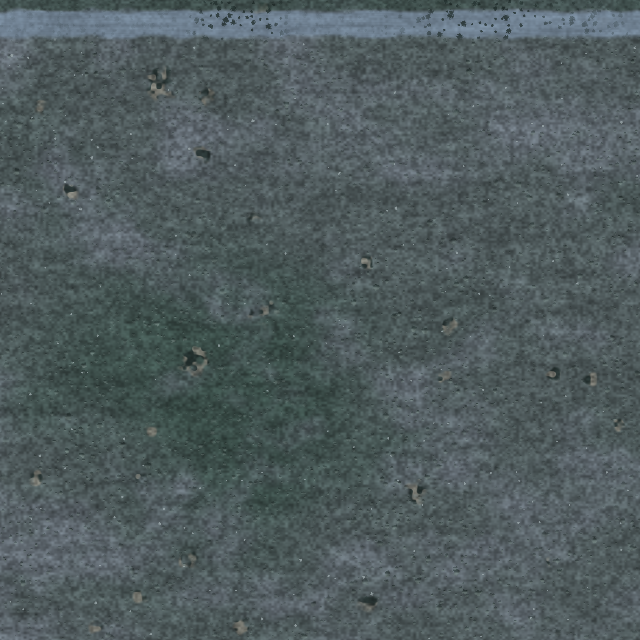
This texture is drawn by a three.js fragment shader. Its source:

```glsl
// Aerial view of rough scrubland below a pale straight track.
// Broad soil and grass patches come from fbm, fine grain from stretched noise,
// and tufts, shrubs and stones from one jittered-grid scatter function.
varying vec2 vUv;

const vec3 SOIL = vec3(0.308, 0.352, 0.358);
const vec3 GRASS = vec3(0.225, 0.300, 0.280);
const vec3 DUST = vec3(0.375, 0.410, 0.440);
const vec3 TRACK = vec3(0.445, 0.515, 0.585);
const vec3 SHADOW = vec3(0.120, 0.165, 0.160);
const vec3 LEAF = vec3(0.415, 0.475, 0.460);
const vec3 STRAW = vec3(0.475, 0.470, 0.435);
const vec3 STONE = vec3(0.630, 0.680, 0.690);

float hash(vec2 p) {
  vec3 q = fract(p.xyx * 0.1031);
  q += dot(q, q.yzx + 33.33);
  return fract((q.x + q.y) * q.z);
}

float noise(vec2 p) {
  vec2 i = floor(p);
  vec2 f = fract(p);
  f = f * f * (3.0 - 2.0 * f);
  float low = mix(hash(i), hash(i + vec2(1.0, 0.0)), f.x);
  float high = mix(hash(i + vec2(0.0, 1.0)), hash(i + 1.0), f.x);
  return mix(low, high, f.y);
}

float fbm(vec2 p) {
  float sum = 0.0;
  float weight = 0.53;
  for (int i = 0; i < 4; i++) {
    sum += weight * noise(p);
    p = mat2(1.6, 1.2, -1.2, 1.6) * p + 17.3;
    weight *= 0.5;
  }
  return sum;
}

// Ragged blobs, one per chosen cell: x is coverage, y is height inside the blob.
vec2 scatter(vec2 uv, float cells, float density, vec2 radii, float seed) {
  vec2 p = uv * cells + seed;
  float ragged = 0.7 * (noise(p * 9.0) - 0.5);
  vec2 blob = vec2(0.0);
  for (int j = -1; j <= 1; j++) {
    for (int i = -1; i <= 1; i++) {
      vec2 id = floor(p) + vec2(float(i), float(j));
      if (hash(id + 5.7) > density) continue;
      vec2 jitter = vec2(hash(id + 21.3), hash(id + 47.9));
      float pick = hash(id + 71.1);
      float radius = mix(radii.x, radii.y, pick * pick);
      vec2 offset = (p - id - 0.15 - 0.7 * jitter) / radius;
      float cover = 1.0 - smoothstep(0.55, 1.05, length(offset) + ragged);
      if (cover > blob.x) blob = vec2(cover, offset.y);
    }
  }
  return blob;
}

// Soft round region used to steer where patches gather.
float region(vec2 uv, vec2 centre, vec2 size) {
  vec2 d = (uv - centre) / size;
  return exp(-dot(d, d));
}

// Lit lower side and shaded upper side of a plant.
vec3 plant(vec3 ground, vec2 blob, vec3 lit, float strength) {
  vec3 tone = mix(lit, SHADOW, smoothstep(-0.35, 0.45, blob.y));
  return mix(ground, tone, blob.x * strength);
}

vec3 field(vec2 uv) {
  float broad = fbm(uv * vec2(5.0, 7.0) + 3.1);
  float patches = fbm(uv * vec2(11.0, 15.0) + 40.0);
  float streak = fbm(uv * vec2(14.0, 70.0) + 8.0);
  float green = region(uv, vec2(0.36, 0.38), vec2(0.32, 0.22));
  float dusty = region(uv, vec2(0.64, 0.25), vec2(0.16, 0.14))
    + 0.8 * region(uv, vec2(0.68, 0.78), vec2(0.22, 0.08))
    + 0.6 * region(uv, vec2(0.18, 0.12), vec2(0.25, 0.12));
  vec3 color = mix(SOIL, GRASS, smoothstep(0.3, 1.0, 0.65 * green + broad * 0.6));
  color = mix(color, DUST, smoothstep(0.42, 0.85, patches + 0.16 * dusty - 0.12 * green));
  return color * (1.0 + 0.30 * (streak - 0.5));
}

void main() {
  vec2 uv = vUv;
  vec3 color = field(uv);

  // Leafy tufts in two sizes, thicker in some areas.
  float thicket = smoothstep(0.25, 0.7, fbm(uv * 8.0 + 90.0));
  vec2 fine = scatter(uv, 95.0, 0.42, vec2(0.16, 0.38), 11.0);
  vec2 coarse = scatter(uv, 50.0, 0.30, vec2(0.10, 0.30), 130.0);
  color = plant(color, fine, LEAF, mix(0.18, 0.48, thicket));
  color = plant(color, coarse, LEAF, mix(0.25, 0.65, thicket));

  // Dry shrubs, broken into straw and shade.
  vec2 shrub = scatter(uv, 11.0, 0.22, vec2(0.12, 0.30), 260.0);
  float twigs = noise(uv * 125.0 + 6.0);
  shrub.y = 0.5 * shrub.y + 3.0 * (twigs - 0.5);
  color = plant(color, shrub, STRAW, 0.85 * smoothstep(0.2, 0.55, noise(uv * 80.0)));

  // Track with worn edges, long ruts and a dark verge above it.
  float wander = 0.007 * (noise(uv * vec2(35.0, 90.0)) - 0.5);
  float y = uv.y + wander;
  float track = smoothstep(0.937, 0.947, y) * (1.0 - smoothstep(0.979, 0.986, y));
  float ruts = fbm(uv * vec2(9.0, 150.0) + 60.0) - 0.5;
  color = mix(color, GRASS * 0.95, 0.65 * smoothstep(0.980, 0.988, y));
  color = mix(color, TRACK * (1.0 + 0.28 * ruts), 0.92 * track);
  float weeds = smoothstep(0.42, 0.72, noise(vec2(uv.x * 8.0 + 2.0, 4.5)));
  vec2 bush = scatter(uv, 90.0, 0.50, vec2(0.20, 0.48), 410.0);
  float verge = smoothstep(0.932, 0.945, uv.y);
  color = mix(color, SHADOW * 1.1, 0.8 * bush.x * verge * mix(0.12, 1.0, weeds));

  // Fine grain, calmer on the track, then sparse pale stones.
  float grain = 0.55 * noise(uv * vec2(230.0, 270.0)) + 0.45 * noise(uv * 125.0 + 33.0) - 0.5;
  color *= 1.0 + grain * mix(0.62, 0.22, track);
  vec2 stone = scatter(uv, 75.0, 0.035, vec2(0.09, 0.20), 570.0);
  color = mix(color, STONE, 0.75 * stone.x * (1.0 - verge));

  gl_FragColor = vec4(color, 1.0);
}
```
